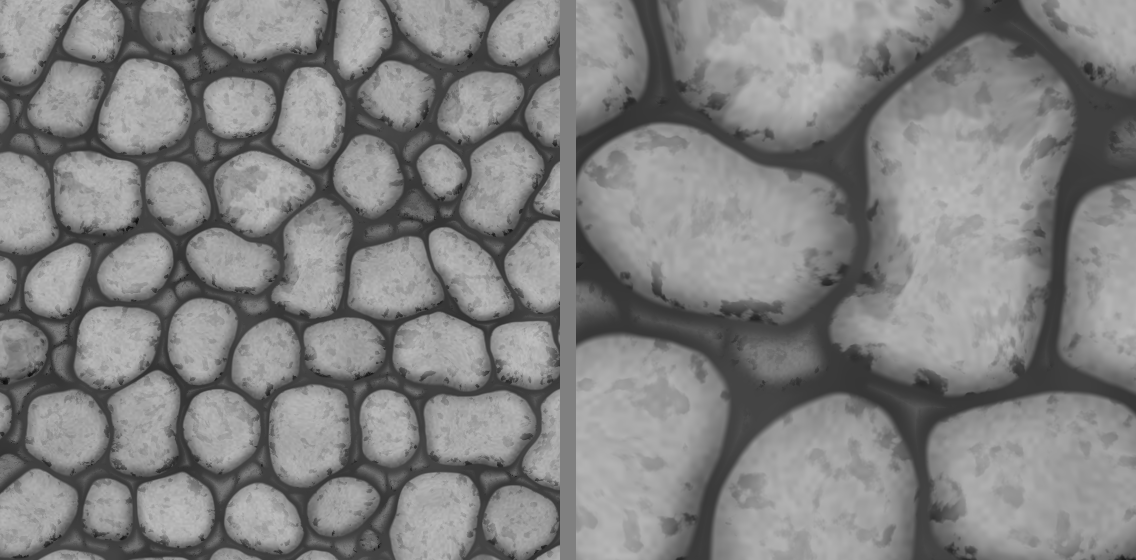
Left, the full canvas; right, a detail of the centre.
Give the GLSL for this texture, as a three.js fragment shader.

```glsl
// Draws a bed of rounded grey river stones with small pebbles in the dark gaps.
varying vec2 vUv;

struct Stone {
  float depth; // distance inwards from the outline, in cells
  vec2 side;   // direction outwards from the core
  vec2 id;
};

vec3 hash3(vec2 p) {
  vec3 q = fract(p.xyx * vec3(0.1031, 0.1030, 0.0973));
  q += dot(q, q.yxz + 33.33);
  return fract((q.xxy + q.yzz) * q.zyx);
}

float noise(vec2 p) {
  vec2 i = floor(p);
  vec2 f = fract(p);
  f = f * f * (3.0 - 2.0 * f);
  return mix(mix(hash3(i).x, hash3(i + vec2(1.0, 0.0)).x, f.x),
             mix(hash3(i + vec2(0.0, 1.0)).x, hash3(i + 1.0).x, f.x), f.y);
}

float fbm(vec2 p) {
  float sum = 0.0;
  float weight = 0.53;
  for (int i = 0; i < 4; i++) {
    sum += weight * noise(p);
    p = mat2(1.6, 1.2, -1.2, 1.6) * p + 7.3;
    weight *= 0.5;
  }
  return sum;
}

// Direction from, and distance to, the segment at the core of a cell's stone.
vec3 fromCore(vec2 p, vec2 cell) {
  vec3 place = hash3(cell);
  vec3 form = hash3(cell + 71.0);
  vec2 centre = cell + 0.5 + 0.44 * (place.xy - 0.5);
  centre.x += 0.5 * mod(cell.y, 2.0) - 0.25;
  float angle = 0.4 + 2.6 * (place.z - 0.5);
  vec2 axis = vec2(cos(angle), sin(angle)) * (0.04 + 0.27 * form.x);
  vec2 rel = p - centre;
  rel -= axis * clamp(dot(rel, axis) / dot(axis, axis), -1.0, 1.0);
  float dist = length(rel);
  return vec3(rel / max(dist, 0.0001), dist - 0.28 * (form.y - 0.5));
}

// Voronoi cells around segments, with corners rounded by a smooth minimum.
Stone findStone(vec2 p) {
  vec2 base = floor(p);
  vec2 id = base;
  vec3 core = vec3(0.0, 0.0, 9.0);
  for (int y = -2; y <= 2; y++) {
    for (int x = -2; x <= 2; x++) {
      vec2 cell = base + vec2(float(x), float(y));
      vec3 c = fromCore(p, cell);
      if (c.z < core.z) {
        core = c;
        id = cell;
      }
    }
  }
  float rounding = 0.075;
  float sum = exp((core.z - 0.52) / rounding);
  for (int y = -2; y <= 2; y++) {
    for (int x = -2; x <= 2; x++) {
      vec2 cell = base + vec2(float(x), float(y));
      if (distance(cell, id) > 0.5) {
        vec3 c = fromCore(p, cell);
        float border = (c.z - core.z) / max(length(c.xy - core.xy), 0.8);
        sum += exp(-border / rounding);
      }
    }
  }
  return Stone(-rounding * log(sum) - 0.022, core.xy, id);
}

// Flat grey face, shaded rim, fine grain, pits and a few stains.
float stoneTone(Stone s, vec2 p) {
  vec3 h = hash3(s.id + 19.0);
  float rim = 1.0 - smoothstep(0.0, 0.21, s.depth);
  float light = dot(s.side, vec2(-0.25, 0.97));
  float tone = 0.66 + 0.06 * (h.x - 0.5);
  tone += 0.12 * (fbm(p * 3.0 + h.yz * 40.0) - 0.5);
  tone -= rim * rim * (0.2 - 0.1 * light);
  tone += 0.06 * (noise(p * 36.0) - 0.5);
  float pits = smoothstep(0.55, 0.72, fbm(p * 13.0 + 5.0));
  tone -= pits * (0.07 + 0.1 * rim * (1.0 - 0.5 * light));
  float stain = smoothstep(0.53, 0.6, fbm(p * 2.6 + 31.0));
  return tone - 0.1 * stain * step(0.82, h.y);
}

void main() {
  vec2 p = vUv * 6.8 + 20.0;
  vec2 wobble = vec2(noise(p * 2.6), noise(p * 2.6 + 47.0)) - 0.5;
  p += 0.13 * wobble + 0.02 * (noise(p * 9.0) - 0.5);

  Stone stone = findStone(p);
  float tone = stoneTone(stone, p);
  float cover = smoothstep(-0.015, 0.015, stone.depth);

  // Dark gaps, with pebbles where they open up
  if (cover < 1.0) {
    float gap = 0.17 + 0.13 * fbm(p * 1.7 + 11.0);
    vec2 q = p * 2.7 + 60.0;
    Stone pebble = findStone(q);
    float pebbleTone = 0.68 * stoneTone(pebble, q);
    float open = smoothstep(0.02, 0.14, -stone.depth);
    gap = mix(gap, pebbleTone, open * smoothstep(-0.04, 0.04, pebble.depth));
    tone = mix(gap, tone, cover);
  }
  gl_FragColor = vec4(vec3(tone), 1.0);
}
```
